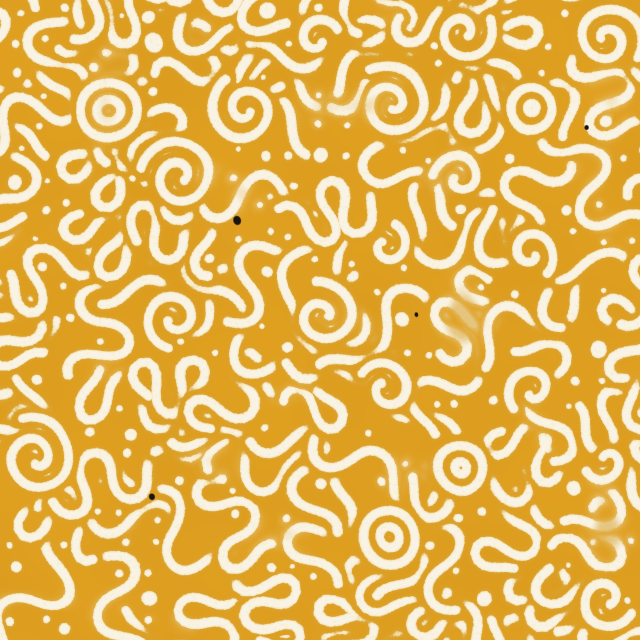
This pattern is drawn by a WebGL 1 fragment shader. Its source:

```glsl
precision highp float;
// Hand-painted cream squiggles, spirals, rings and dots on mustard yellow.
uniform vec2 u_resolution;

const float TAU = 6.2831853;
const float CELLS = 9.0;          // motif cells across the canvas
const float DOT_CELLS = 23.0;     // dot cells across the canvas
const float BRUSH = 0.0074;       // half width of a stroke
const float GAP = 0.0085;         // clear space kept around strokes
const float WAVE = 0.22;          // arc length of one meander period
const int STEPS = 17;             // segments in each half of a meander

const vec3 MUSTARD = vec3(0.87, 0.62, 0.12);
const vec3 OCHRE = vec3(0.85, 0.65, 0.23);
const vec3 CREAM = vec3(0.973, 0.953, 0.895);
const vec3 IVORY = vec3(0.97, 0.92, 0.79);
const vec3 SOOT = vec3(0.10, 0.08, 0.06);

float hash(vec2 p, float seed) {
  vec3 q = fract(vec3(p.xyx) * 0.1031 + seed * 0.137);
  q += dot(q, q.yzx + 33.33);
  return fract((q.x + q.y) * q.z);
}

vec2 direction(float a) { return vec2(cos(a), sin(a)); }

float gradientAt(vec2 id, vec2 offset) {
  return dot(direction(TAU * hash(id, 9.0)), offset);
}

float gradientNoise(vec2 p) {
  vec2 i = floor(p), f = fract(p), e = vec2(1.0, 0.0);
  vec2 u = f * f * f * (f * (f * 6.0 - 15.0) + 10.0);
  return mix(mix(gradientAt(i, f), gradientAt(i + e.xy, f - e.xy), u.x),
             mix(gradientAt(i + e.yx, f - e.yx), gradientAt(i + e.xx, f - e.xx), u.x), u.y);
}

float smoothMax(float a, float b, float k) {
  float h = max(k - abs(a - b), 0.0) / k;
  return max(a, b) + h * h * k * 0.25;
}

// Lays a stroke over older ones, trimming them to leave a rounded gap.
float layOver(float below, float above) {
  return min(above, smoothMax(below, GAP - above, 0.011));
}

float segment(vec2 p, vec2 a, vec2 b) {
  vec2 ab = b - a;
  return length(p - a - ab * clamp(dot(p - a, ab) / dot(ab, ab), 0.0, 1.0));
}

// Sine-generated curve, grown both ways from its middle.
float meander(vec2 p, float angle, float bend, float phase, float drift, float halfLength) {
  vec2 a = vec2(0.0), b = vec2(0.0);
  float d = 1.0, stride = halfLength / float(STEPS);
  for (int i = 0; i < STEPS; i++) {
    float s = (float(i) + 0.5) * stride, t = TAU * s / WAVE;
    vec2 nextA = a + stride * direction(angle + drift * s + bend * sin(phase + t));
    vec2 nextB = b - stride * direction(angle - drift * s + bend * sin(phase - t));
    d = min(d, min(segment(p, a, nextA), segment(p, b, nextB)));
    a = nextA;
    b = nextB;
  }
  return d;
}

// Archimedean spiral with round ends.
float spiral(vec2 p, float pitch, float turns) {
  const float INNER = 0.3;
  float r = length(p), a = atan(p.y, p.x + 1e-6) / TAU;
  float t = a + floor(r / pitch - a + 0.5);
  if (t > turns) t -= 1.0;
  if (t < INNER) t += 1.0;
  float d = t > turns ? 1.0 : abs(r - pitch * t);
  float ends = min(length(p - pitch * turns * direction(TAU * turns)),
                   length(p - pitch * INNER * direction(TAU * INNER)));
  return min(d, ends);
}

float rings(vec2 p, float radius) {
  float r = length(p);
  return min(abs(r - radius), abs(r - radius + 0.026));
}

// Signed distance to all strokes: compact motifs lie over the meanders.
float strokes(vec2 p) {
  float lines = 1.0, motifs = 1.0;
  vec2 home = floor(p * CELLS);
  for (int j = -1; j <= 1; j++) {
    for (int i = -1; i <= 1; i++) {
      vec2 id = home + vec2(float(i), float(j));
      float h1 = hash(id, 1.0), h2 = hash(id, 2.0), h3 = hash(id, 3.0), h4 = hash(id, 4.0);
      vec2 q = p - (id + 0.5 + 0.16 * (vec2(h3, h4) - 0.5)) / CELLS;
      if (mod(id.x + id.y, 2.0) < 0.5 && h1 < 0.4) {
        float a = TAU * h3;
        vec2 turned = vec2(dot(q, direction(a)), dot(q, vec2(-sin(a), cos(a))));
        if (h4 < 0.5) turned.y = -turned.y;
        float d = h1 < 0.15 ? rings(q, mix(0.018, 0.051, h2))
                            : spiral(turned, mix(0.029, 0.035, h4), mix(1.0, 1.95, h2));
        motifs = min(motifs, d - BRUSH);
      }
      if (length(q) < 0.18) {
        float d = meander(q, TAU * h2, mix(1.05, 1.95, h3), TAU * h4,
                          10.0 * hash(id, 5.0) - 5.0, mix(0.145, 0.22, h3));
        lines = layOver(lines, d - BRUSH);
      }
    }
  }
  return layOver(lines, motifs);
}

// Dots grow or shrink to suit the free space and vanish where there is none.
float dots(vec2 p) {
  vec2 id = floor(p * DOT_CELLS);
  float size = hash(id, 8.0), radius = mix(0.005, 0.0155, size * size * size * size);
  float room = max(radius, 0.009);
  vec2 jitter = 2.0 * vec2(hash(id, 6.0), hash(id, 7.0)) - 1.0;
  vec2 centre = (id + 0.5) / DOT_CELLS + jitter * (0.5 / DOT_CELLS - room - 0.002);
  float r = length(p - centre);
  if (r > 0.02) return 1.0;
  float clearance = strokes(centre);
  radius = min(max(radius, min(room, 0.25 * clearance)), clearance - 0.005);
  return radius < 0.0036 ? 1.0 : r - radius;
}

float specks(vec2 p) {
  vec2 id = floor(p * 7.0);
  vec2 q = p - (id + 0.3 + 0.4 * vec2(hash(id, 11.0), hash(id, 12.0))) / 7.0;
  float radius = mix(0.002, 0.0065, hash(id, 13.0));
  return hash(id, 14.0) < 0.12 ? length(q * vec2(1.0, 0.85)) - radius : 1.0;
}

void main() {
  float pixel = 1.0 / min(u_resolution.x, u_resolution.y);
  vec2 uv = gl_FragCoord.xy * pixel;
  vec2 p = uv + 3.0;
  p += 0.005 * vec2(gradientNoise(p * 13.0), gradientNoise(p * 13.0 + 40.0));

  // Paint with a slightly ragged edge and a few faded passages.
  float d = min(strokes(p), dots(p)) + 0.001 * gradientNoise(uv * 240.0);
  float edge = max(0.0013, 0.6 * pixel);
  float patches = gradientNoise(uv * 9.0 + 20.0);
  float paint = 1.0 - smoothstep(-edge, edge, d);
  paint *= mix(1.0, 0.4, smoothstep(0.42, 0.60, patches));

  // Warmer rims and grain in the paint.
  float grain = smoothstep(0.1, 0.5, gradientNoise(uv * 150.0));
  float rim = smoothstep(-0.0032, -0.0012, d);
  vec3 paintColor = mix(CREAM, IVORY, max(rim, 0.5 * grain));

  // Ground with gentle tone changes, dull rims and pale smudges beside strokes.
  vec3 color = MUSTARD * (1.0 + 0.02 * gradientNoise(uv * 6.0));
  color = mix(color, OCHRE, exp(-max(d, 0.0) / 0.002));
  float haze = 0.3 * exp(-max(d, 0.0) / 0.006) * smoothstep(0.15, 0.5, patches);
  color = mix(color, paintColor, max(paint, haze));
  color = mix(color, SOOT, 1.0 - smoothstep(-edge, edge, specks(p)));
  gl_FragColor = vec4(color, 1.0);
}
```
